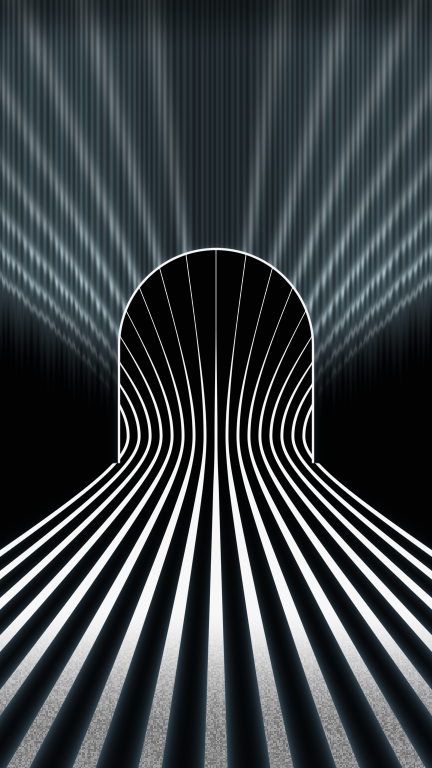
Give the GLSL for this background, as a WebGL 1 fragment shader.

```glsl
precision highp float;
// A glowing arch in front of a pleated curtain, with white stripes pouring out over a floor.
// All stripes are multiples of one spacing curve: narrow at the waist, wide above and below;
// past the arch the same curves go on as soft beams on the curtain.
uniform vec2 u_resolution;

const float WAIST = 0.432;       // height where the stripes are closest
const float FLOOR_TOP = 0.397;   // height of the foot of the arch
const float ARCH_RADIUS = 0.1263;
const float LAST_STRIPE = 8.0;   // stripes on each side of the middle one

float hash(vec2 p) {
  return fract(sin(dot(p, vec2(41.3, 289.1))) * 4375.85);
}

// Stripe spacing at height y (x) and its slope (y).
vec2 spacing(float y) {
  float t = y - WAIST;
  vec2 bend = t > 0.0 ? vec2(0.145, 0.078) : vec2(0.185, 0.047);
  float root = length(vec2(t, bend.y));
  return vec2(0.0143 + bend.x * (root - bend.y), bend.x * t / root);
}

// Distance to the round-topped arch, negative inside.
float archDistance(vec2 p) {
  return length(vec2(p.x, max(p.y - 0.5495, 0.0))) - ARCH_RADIUS;
}

vec3 curtain(vec2 p) {
  float side = abs(p.x);
  // Fine folds with uneven depth
  float fold = sin(p.x * 860.0 + 2.2 * sin(p.x * 67.0));
  float wide = sin(p.x * 233.0 + 2.0 * sin(p.x * 41.0));
  float pleat = 0.88 + 0.22 * fold + 0.06 * wide;

  // Beams, shifted a little by each fold
  float y = p.y + 0.0025 * fold + 0.0015 * wide;
  float phase = side / spacing(y).x;
  float index = min(floor(phase + 0.5), LAST_STRIPE);
  float offset = phase - index;
  float beam = exp(-24.0 * offset * offset) * smoothstep(0.3, 1.0, phase);
  float low = exp(-pow((p.y - 0.6) / 0.13, 2.0));

  // Haze, brighter towards the sides and dim at the top edge
  float haze = 0.17 + 0.09 * smoothstep(0.02, 0.17, side);
  haze += 0.06 * low * smoothstep(0.08, 0.2, side);
  float light = (haze + beam * (0.12 + 0.17 * low)) * pleat;
  light *= 1.0 - 0.45 * smoothstep(0.93, 1.0, p.y);

  // Ragged lower hem
  float hem = 0.407 + 0.5 * side + 0.014 * fold + 0.008 * wide;
  light *= smoothstep(-0.01, 0.11, p.y - hem);
  return light * mix(vec3(0.8, 1.02, 1.1), vec3(1.05, 1.13, 1.16), beam * 0.7);
}

void main() {
  vec2 p = (gl_FragCoord.xy - vec2(0.5 * u_resolution.x, 0.0)) / u_resolution.y;
  float pixel = 1.0 / u_resolution.y;
  float arch = archDistance(p);
  float aboveFloor = smoothstep(-pixel, pixel, p.y - FLOOR_TOP);

  // Black room, with the curtain outside the arch
  vec3 color = vec3(0.006, 0.009, 0.012);
  color += curtain(p) * smoothstep(-pixel, pixel, arch) * aboveFloor;

  // Nearest stripe, measured across its slant
  vec2 gap = spacing(p.y);
  float index = min(floor(abs(p.x) / gap.x + 0.5), LAST_STRIPE);
  float slant = length(vec2(1.0, index * gap.y));
  float across = abs(abs(p.x) - index * gap.x) / slant;
  float hairline = mix(0.0019, 0.0005, smoothstep(WAIST, 0.58, p.y));
  float ribbon = 0.175 * gap.x / slant;
  float halfWidth = mix(ribbon, hairline, smoothstep(0.36, 0.43, p.y));
  float stripe = smoothstep(-0.7 * pixel, 0.7 * pixel, halfWidth - across);
  stripe *= mix(1.0, smoothstep(pixel, -pixel, arch), aboveFloor);

  // Blue halo beside the floor stripes, growing towards the viewer
  float edge = max(across - halfWidth, 0.0);
  float reach = smoothstep(FLOOR_TOP, 0.1, p.y);
  float halo = exp(-edge / (0.0015 + 0.09 * gap.x)) * reach;
  color += vec3(0.2, 0.28, 0.33) * halo;

  // Stripes turn from white to grainy grey near the viewer
  float near = smoothstep(0.21, 0.04, p.y);
  float grain = hash(floor(p * 512.0)) - 0.5;
  vec3 paint = vec3(0.97 - near * (0.43 - 0.22 * grain));
  color = mix(color, paint, stripe);

  // Arch outline with a faint glow
  float rim = abs(arch);
  color += vec3(0.1, 0.13, 0.15) * exp(-rim / 0.003) * aboveFloor * step(0.0, arch);
  float outline = smoothstep(0.7 * pixel, -0.7 * pixel, rim - 0.0015) * aboveFloor;
  color = mix(color, vec3(0.96), outline);

  gl_FragColor = vec4(clamp(color, 0.0, 1.0), 1.0);
}
```
